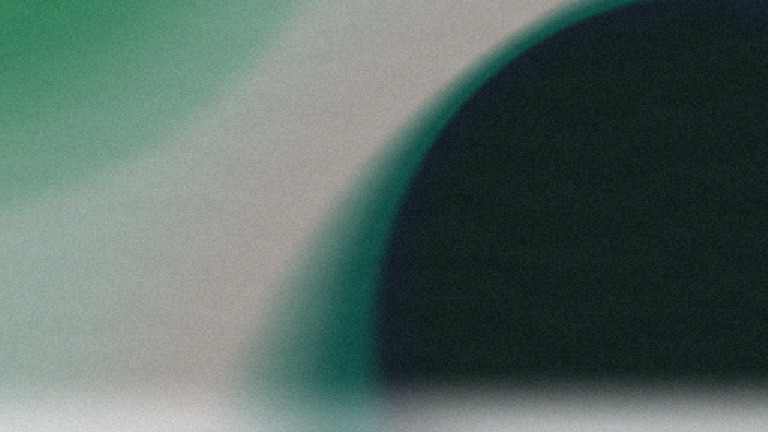
This background is drawn by a Shadertoy shader. Its source:

```glsl
// Circles: centre x, centre y, radius, in canvas heights
#define CORE_DISC vec3(1.627, 0.271, 0.729)
#define RIM_DISC vec3(2.162, -0.532, 1.755)
#define GREEN_DISC vec3(-0.282, 1.657, 1.178)
#define GREEN_BLUR 0.055
#define FOG_TOP 0.155
#define FOG_COLOR vec3(0.86, 0.86, 0.865)
#define GRAIN_CELLS 288.0
#define GRAIN_AMOUNT 0.07
#define RIPPLE_AMOUNT 0.006

// Signed distance to a circle, negative inside
float discDistance(vec2 p, vec3 disc) {
    return length(p - disc.xy) - disc.z;
}

float hash(vec2 cell) {
    vec3 q = fract(cell.xyx * vec3(0.1031, 0.1030, 0.0973));
    q += dot(q, q.yzx + 33.33);
    return fract((q.x + q.y) * q.z);
}

// Layered sines that form faint, mostly horizontal creases
float ripples(vec2 p) {
    float sum = 0.0;
    for (int i = 1; i <= 3; i++) {
        float k = float(i);
        float bend = sin(p.x * 9.0 * k + k * 2.1) + 0.5 * sin(p.x * 23.0 + p.y * 11.0 * k);
        sum += sin(p.y * 47.0 * k + bend * 1.6) / k;
    }
    return sum / 1.83;
}

// Pale ground, turning warm next to the rim
vec3 groundColor(float rimDist) {
    vec3 warmGrey = vec3(0.635, 0.615, 0.595);
    vec3 coolGrey = vec3(0.585, 0.655, 0.62);
    return mix(warmGrey, coolGrey, smoothstep(0.03, 0.5, rimDist));
}

// Green glow with a soft outer edge
vec3 addGreenGlow(vec3 color, vec2 p) {
    float d = discDistance(p, GREEN_DISC);
    vec3 paleGreen = vec3(0.45, 0.605, 0.53);
    vec3 deepGreen = vec3(0.21, 0.50, 0.36);
    vec3 green = mix(paleGreen, deepGreen, smoothstep(0.03, 0.42, -d));
    return mix(color, green, smoothstep(GREEN_BLUR, -GREEN_BLUR, d));
}

// Teal band between the two circles, then the dark core
vec3 addDarkDisc(vec3 color, vec2 p, float rimDist) {
    float coreDist = discDistance(p, CORE_DISC);
    float t = -rimDist / max(coreDist - rimDist, 0.02);
    vec3 mistTeal = vec3(0.34, 0.475, 0.44);
    vec3 deepTeal = vec3(0.075, 0.315, 0.28);
    vec3 navy = vec3(0.085, 0.125, 0.155);
    vec3 nearBlack = vec3(0.075, 0.13, 0.12);
    color = mix(color, mistTeal, smoothstep(-0.15, 0.35, t));
    color = mix(color, deepTeal, smoothstep(0.2, 0.72, t));
    color = mix(color, navy, smoothstep(0.72, 1.02, t));
    return mix(color, nearBlack, smoothstep(0.0, 0.09, -coreDist));
}

// Pale fog along the bottom, thinner over the teal band
vec3 addFog(vec3 color, vec2 p) {
    float gap = (p.x - 0.76) / 0.26;
    float density = 0.82 - 0.36 * exp(-gap * gap);
    return mix(color, FOG_COLOR, density * smoothstep(FOG_TOP, -0.01, p.y));
}

void mainImage(out vec4 fragColor, in vec2 fragCoord) {
    vec2 p = fragCoord / iResolution.y;
    float rimDist = discDistance(p, RIM_DISC);

    vec3 color = addGreenGlow(groundColor(rimDist), p);
    color = addDarkDisc(color, p, rimDist);
    color = addFog(color, p);

    // Film grain with a slight colour shift
    vec2 cell = floor(p * GRAIN_CELLS);
    vec3 tint = vec3(hash(cell + 17.0), hash(cell + 59.0), hash(cell + 91.0)) - 0.5;
    color += GRAIN_AMOUNT * (0.7 * (hash(cell) - 0.5) + 0.3 * tint);
    color += RIPPLE_AMOUNT * ripples(p);

    fragColor = vec4(clamp(color, 0.0, 1.0), 1.0);
}
```
